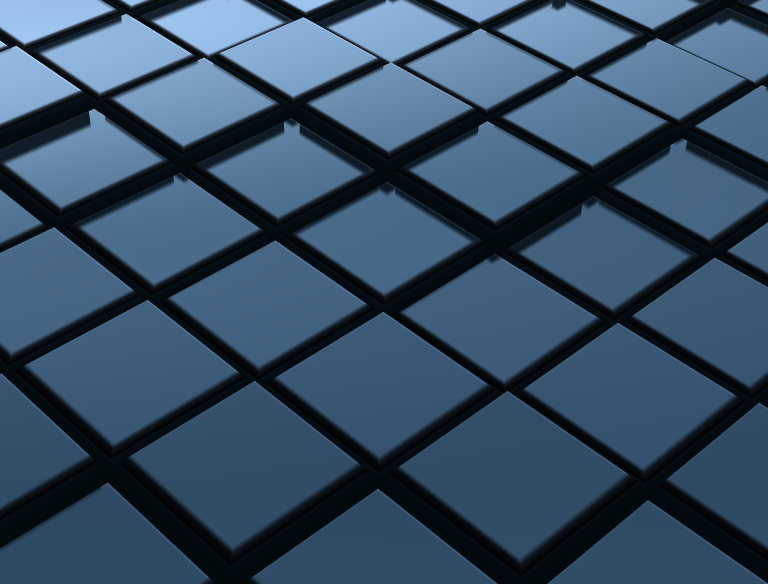
Write a WebGL 1 fragment shader that draws this pattern.

```glsl
precision highp float;

uniform vec2 u_resolution;

const float GAP = 0.04;
const float MAX_HEIGHT = 0.15;
const float FRONT_BEVEL = 0.075;

struct Hit {
  float dist;
  vec2 cell;
  float height;
};

float hash(vec2 p) {
  vec3 q = fract(p.xyx * 0.1031);
  q += dot(q, q.yzx + 33.33);
  return fract((q.x + q.y) * q.z);
}

// Gentle wave along the view, a sideways slope and a little jitter
float blockHeight(vec2 cell) {
  float wave = cos((cell.x + cell.y + 0.6) * 1.366);
  float slope = clamp(cell.y - cell.x, -3.0, 3.0);
  return 0.05 * wave + 0.015 * slope + 0.07 * (hash(cell + 57.0) - 0.5);
}

vec2 rotate(vec2 p, float angle) {
  float c = cos(angle), s = sin(angle);
  return vec2(c * p.x - s * p.y, s * p.x + c * p.y);
}

// Walks the grid cell by cell; ray.x and ray.y are always positive here
Hit traceBlocks(vec3 origin, vec3 ray, float lift) {
  Hit hit = Hit(-1.0, vec2(0.0), 0.0);
  vec2 cell = floor(origin.xy);
  for (int i = 0; i < 9; i++) {
    float height = blockHeight(cell) + lift;
    vec2 enter = (cell + GAP - origin.xy) / ray.xy;
    vec2 leave = (cell + 1.0 - GAP - origin.xy) / ray.xy;
    float topDist = (height - origin.z) / ray.z;
    float near = max(enter.x, enter.y);
    float far = min(leave.x, leave.y);
    if (ray.z < 0.0) near = max(near, topDist);
    else far = min(far, topDist);
    if (near > 0.0 && near < far) {
      hit = Hit(near, cell, height);
      break;
    }
    vec2 next = (cell + 1.0 - origin.xy) / ray.xy;
    cell += next.x < next.y ? vec2(1.0, 0.0) : vec2(0.0, 1.0);
  }
  return hit;
}

// Soft light that brightens towards the upper left
vec3 skyLight(vec2 uv) {
  float g = uv.y + 0.3 * (0.5 - uv.x) * uv.y;
  vec3 c = mix(vec3(0.185, 0.295, 0.395), vec3(0.29, 0.42, 0.54), smoothstep(0.1, 0.75, g));
  return mix(c, vec3(0.60, 0.75, 0.91), smoothstep(0.62, 1.1, g));
}

vec3 shadeSide(float depth, vec3 light) {
  return vec3(0.004, 0.034, 0.05) + light * 0.07 * exp(-depth * 22.0);
}

vec3 shadeTop(vec3 point, vec3 ray, Hit hit, vec3 light) {
  vec2 local = point.xy - hit.cell;
  vec2 front = local - GAP;
  vec2 back = 1.0 - GAP - local;
  float tint = 0.97 + 0.06 * hash(hit.cell + 11.0);
  vec3 color = light * tint * (1.06 - 0.05 * (local.x + local.y));

  // Blurred mirror image of the blocks behind, stronger with distance
  vec3 bounce = vec3(ray.xy, -ray.z);
  vec3 start = point + vec3(0.0, 0.0, 0.002);
  float lift = clamp(0.08 + 0.015 * (hit.cell.x + hit.cell.y), 0.0, 0.15);
  Hit mirror = traceBlocks(start, bounce, lift);
  if (mirror.dist > 0.0) {
    float below = mirror.height - start.z - bounce.z * mirror.dist;
    color = mix(color, vec3(0.02, 0.06, 0.09), 0.9 * smoothstep(0.0, 0.06, below));
  }

  // Pale rims along the back edges
  float rightRim = 1.0 - smoothstep(0.004, 0.016, back.x);
  float leftRim = 1.0 - smoothstep(0.004, 0.016, back.y);
  color += light * (0.25 * rightRim + 0.08 * leftRim);

  // Dark bevels along the two front edges
  float edge = min(front.x, front.y);
  float facing = front.y < front.x ? 0.34 : 0.17;
  vec3 bevel = light * facing * smoothstep(-0.01, FRONT_BEVEL, edge);
  float flatness = smoothstep(FRONT_BEVEL * 0.6, FRONT_BEVEL + 0.012, edge);
  return mix(bevel, color, flatness);
}

vec3 renderBlocks(vec2 frag, vec2 size) {
  vec2 uv = frag / size;
  vec2 lens = rotate((frag - 0.5 * size) / size.x * 0.559, 0.03);

  // Camera looks down along the diagonal of the grid
  float pitch = 0.693;
  float ahead = cos(pitch) + sin(pitch) * lens.y;
  float rise = cos(pitch) * lens.y - sin(pitch);
  vec3 ray = normalize(vec3(vec2(ahead + lens.x, ahead - lens.x) * 0.70711, rise));
  vec3 eye = vec3(-3.48, -3.48, 5.38);
  vec3 origin = eye + ray * (MAX_HEIGHT - eye.z) / ray.z;

  vec3 light = skyLight(uv);
  Hit hit = traceBlocks(origin, ray, 0.0);
  if (hit.dist < 0.0) return vec3(0.004, 0.03, 0.045);
  vec3 point = origin + ray * hit.dist;
  float depth = hit.height - point.z;
  if (depth > 0.0005) return shadeSide(depth, light);
  return shadeTop(point, ray, hit, light);
}

void main() {
  // Nine samples smooth every edge
  vec3 total = vec3(0.0);
  for (int i = 0; i < 3; i++) {
    for (int j = 0; j < 3; j++) {
      vec2 offset = (vec2(float(i), float(j)) - 1.0) / 3.0;
      total += renderBlocks(gl_FragCoord.xy + offset, u_resolution);
    }
  }
  gl_FragColor = vec4(total / 9.0, 1.0);
}
```
